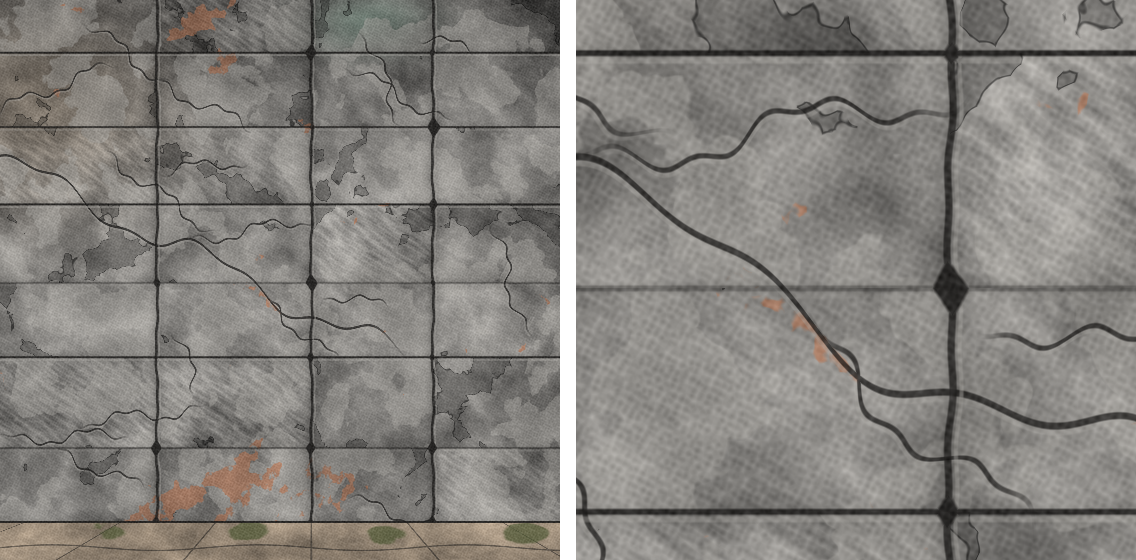
Left, the full canvas; right, a detail of the centre.
This texture is drawn by a three.js fragment shader. Its source:

```glsl
// Weathered grey stone wall: four columns of slabs with dark joints, cracks, peeled plaster and a worn ledge.
varying vec2 vUv;

const vec3 COLUMNS = vec3(0.280, 0.556, 0.773);
const vec4 LOW_ROWS = vec4(0.068, 0.200, 0.362, 0.495);
const vec3 HIGH_ROWS = vec3(0.635, 0.773, 0.906);
const vec4 LOW_WEIGHTS = vec4(1.0, 0.45, 0.95, 0.35);
const vec3 HIGH_WEIGHTS = vec3(1.0, 0.8, 1.0);

const vec3 STONE = vec3(1.0, 0.985, 0.96);
const vec3 SAND = vec3(0.60, 0.54, 0.47);
const vec3 RUST = vec3(0.70, 0.49, 0.38);
const vec3 VERDIGRIS = vec3(0.43, 0.50, 0.46);
const vec3 MOSS = vec3(0.33, 0.36, 0.23);
const vec3 PLASTER = vec3(0.67, 0.66, 0.64);
const vec3 JOINT = vec3(0.13, 0.125, 0.12);

vec2 hash2(vec2 p) {
  return fract(sin(vec2(dot(p, vec2(127.1, 311.7)), dot(p, vec2(269.5, 183.3)))) * 4375.85);
}

// Distances to the nearest and second nearest feature points.
vec2 cellular(vec2 p) {
  vec2 cell = floor(p), f = fract(p), near = vec2(8.0);
  for (int j = -1; j <= 1; j++) {
    for (int i = -1; i <= 1; i++) {
      vec2 g = vec2(float(i), float(j));
      float d = length(g + hash2(cell + g) - f);
      near = d < near.x ? vec2(d, near.x) : vec2(near.x, min(near.y, d));
    }
  }
  return near;
}

vec2 warp(vec2 p) {
  vec2 slow = sin(p.yx * vec2(1.7, 1.9) + sin(p * 2.3 + 0.7));
  return slow + 0.45 * sin(p.yx * 4.3 + slow * 2.0) + 0.2 * sin(p.yx * 9.7 + p);
}

// Layered cellular noise, centred near 0.5.
float clouds(vec2 p) {
  float sum = 0.0, amp = 0.5;
  for (int i = 0; i < 4; i++) {
    sum += amp * cellular(p + 0.35 * warp(p)).x;
    p = mat2(0.8, 0.6, -0.6, 0.8) * p * 2.1 + 3.7;
    amp *= 0.5;
  }
  return (sum - 0.2) * 2.0;
}

float blob(vec2 p, vec2 centre, vec2 radius) {
  vec2 q = (p - centre) / radius;
  return exp(-dot(q, q));
}

float stroke(float d, float halfWidth) {
  return 1.0 - smoothstep(halfWidth, halfWidth + 0.0015, abs(d));
}

float rowLines(float y) {
  vec4 low = 1.0 - smoothstep(0.0008, 0.0026, abs(y - LOW_ROWS));
  vec3 high = 1.0 - smoothstep(0.0008, 0.0026, abs(y - HIGH_ROWS));
  return dot(low, LOW_WEIGHTS) + dot(high, HIGH_WEIGHTS);
}

float nearest(vec3 d) { return min(d.x, min(d.y, d.z)); }

// Dark line in x, lit lower lip in y.
vec2 crack(vec2 p, float seed) {
  vec2 h = hash2(vec2(seed, 4.0)), k = hash2(vec2(9.0, seed));
  float angle = -0.5 + 1.9 * (k.x - 0.5), reach = 0.05 + 0.09 * k.y;
  vec2 q = mat2(cos(angle), -sin(angle), sin(angle), cos(angle)) * (p - h);
  float d = q.y - 0.011 * sin(q.x * 45.0 + seed) - 0.004 * sin(q.x * 140.0 + seed * 3.0);
  float taper = 1.0 - smoothstep(0.5 * reach, reach, abs(q.x));
  return vec2(stroke(d, 0.0008), stroke(d + 0.003, 0.0008)) * taper;
}

vec3 wall(vec2 p) {
  vec2 slab = vec2(dot(step(COLUMNS, vec3(p.x)), vec3(1.0)),
    dot(step(LOW_ROWS, vec4(p.y)), vec4(1.0)) + dot(step(HIGH_ROWS, vec3(p.y)), vec3(1.0)));
  vec2 vary = hash2(slab + 2.0);
  float mottle = clouds(p * 7.0 + slab * 0.3);
  float peel = clouds(p * 4.5 + slab * 5.3);

  // Broad light, slab tone and mottling
  float tone = 0.575 - 0.15 * smoothstep(0.65, 1.0, p.y) - 0.06 * (1.0 - smoothstep(0.07, 0.38, p.y));
  tone -= 0.06 * smoothstep(0.3, 0.55, abs(p.x - 0.45));
  tone += 0.07 * (vary.x - 0.5) + 0.25 * (mottle - 0.5);

  // Slanted chisel marks
  vec2 grainDir = vec2(dot(p, vec2(0.8, -0.6)), dot(p, vec2(0.6, 0.8)));
  float chisel = cellular(grainDir * vec2(22.0, 130.0) + 0.4 * warp(p * 12.0)).x - 0.5;
  tone += chisel * (0.04 + 0.14 * smoothstep(0.5, 0.9, vary.y));
  vec3 color = STONE * tone;

  // Stains
  color = mix(color, SAND * (tone + 0.4), 0.6 * blob(p, vec2(0.06, 0.82), vec2(0.22, 0.17)));
  color = mix(color, VERDIGRIS * (tone + 0.5), 0.8 * blob(p, vec2(0.66, 0.96), vec2(0.1, 0.05)));

  // Peeled layers: pale plaster and dark hollows with a crisp rim
  color = mix(color, PLASTER * (0.7 + 0.5 * tone), 0.55 * (1.0 - smoothstep(0.29, 0.33, peel)));
  float hollow = smoothstep(0.70, 0.72, peel);
  color *= 1.0 - 0.22 * hollow;
  color *= 1.0 - 0.45 * (1.0 - smoothstep(0.0, 0.016, abs(peel - 0.71)));
  float rustZone = blob(p, vec2(0.48, 0.13), vec2(0.22, 0.09)) + blob(p, vec2(0.36, 0.97), vec2(0.08, 0.07));
  float rust = smoothstep(0.58, 0.62, rustZone * 0.4 + clouds(p * 10.0 + 8.0) * 0.6);
  color = mix(color, RUST * (0.55 + 0.75 * tone), 0.8 * rust);

  // One long falling fracture and scattered cracks
  float fall = p.y - 0.715 + 0.49 * p.x - 0.022 * sin(p.x * 21.0) - 0.008 * sin(p.x * 57.0 + 1.0);
  float fade = 1.0 - smoothstep(0.66, 0.74, p.x);
  vec2 cracks = vec2(stroke(fall, 0.0013), stroke(fall + 0.004, 0.001)) * fade;
  for (int i = 0; i < 18; i++) cracks = max(cracks, crack(p, float(i) + 1.0));
  color = mix(color, PLASTER, 0.35 * cracks.y);
  color = mix(color, JOINT, 0.75 * cracks.x);

  // Joints with soft grime, lit lips and dark knots at crossings
  float sway = 0.0015 * sin(p.y * 38.0) + 0.0008 * sin(p.y * 113.0);
  vec3 across = p.x + sway - COLUMNS;
  float dx = nearest(abs(across));
  float dy = min(nearest(abs(p.y - HIGH_ROWS)), min(nearest(abs(p.y - LOW_ROWS.xyz)), abs(p.y - LOW_ROWS.w)));
  color *= 1.0 - 0.28 * exp(-dx / 0.008) - 0.12 * exp(-dy / 0.006);
  float lip = max(rowLines(p.y + 0.0045), stroke(nearest(abs(across - 0.005)), 0.0005));
  color = mix(color, PLASTER, 0.4 * lip);
  float seam = max(rowLines(p.y), 0.85 * stroke(dx, 0.0014));
  vec2 knotId = floor(vec2((p.x - 0.172) / 0.246, p.y / 0.14));
  float knot = 0.004 + 0.012 * pow(hash2(knotId + 6.0).x, 2.0);
  seam = max(seam, 1.0 - smoothstep(knot - 0.002, knot + 0.002, dx * 1.3 + dy * 0.8));
  return mix(color, JOINT, 0.9 * clamp(seam, 0.0, 1.0));
}

vec3 ledge(vec2 p) {
  float mottle = clouds(p * vec2(8.0, 14.0));
  vec3 color = SAND * (0.82 + 0.36 * mottle);
  float fan = (p.x - 0.556) / (1.0 + 5.0 * (0.068 - p.y)) / 0.17;
  float seam = stroke((fract(fan + 0.5) - 0.5) * 0.17, 0.0006);
  seam = max(seam, stroke(p.y - 0.022 - 0.005 * sin(p.x * 17.0), 0.0005));
  color = mix(color, JOINT, 0.5 * seam);
  for (int i = 0; i < 4; i++) {
    vec2 spot = vec2(0.19 + 0.25 * float(i), 0.055 - 0.025 * hash2(vec2(float(i), 3.0)).x);
    float growth = blob(p, spot, vec2(0.04, 0.02)) * (0.5 + mottle);
    color = mix(color, MOSS, 0.75 * smoothstep(0.4, 0.6, growth));
  }
  return mix(color, JOINT, 0.9 * stroke(p.y - LOW_ROWS.x, 0.0012));
}

void main() {
  vec3 color = vUv.y > LOW_ROWS.x ? wall(vUv) : ledge(vUv);
  // Fine weave and grit
  float weave = sin(dot(vUv, vec2(940.0, 300.0))) * sin(dot(vUv, vec2(-300.0, 940.0)));
  color += 0.025 * weave + 0.09 * (cellular(vUv * 210.0).x - 0.48);
  gl_FragColor = vec4(clamp(color, 0.0, 1.0), 1.0);
}
```
